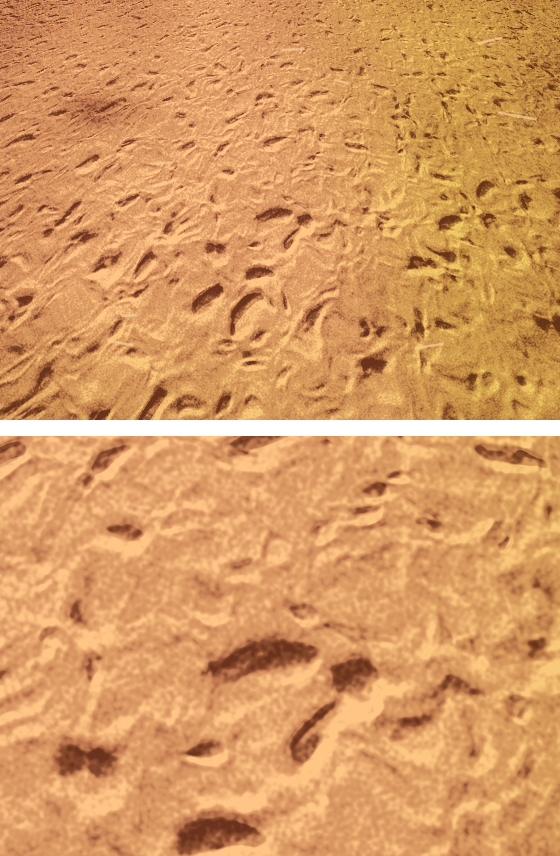
Top, the full canvas; bottom, a detail of the centre.
Write a Shadertoy shader that draws this texture.

```glsl
// Trampled beach sand seen at a slant under a low sun.
// A height field of noise and scattered oval hollows lies on a receding
// ground plane; its slope and cast shadows pick a tone from a sand ramp.

vec2 hash2(vec2 p) {
    vec3 q = fract(p.xyx * vec3(0.1031, 0.1030, 0.0973));
    q += dot(q, q.yzx + 33.33);
    return fract((q.xx + q.yz) * q.zy);
}

float corner(vec2 id, vec2 offset) {
    return dot(hash2(id) * 2.0 - 1.0, offset);
}

float gradientNoise(vec2 p) {
    vec2 i = floor(p), f = fract(p), e = vec2(0.0, 1.0);
    vec2 u = f * f * f * (f * (f * 6.0 - 15.0) + 10.0);
    return 1.4 * mix(
        mix(corner(i, f), corner(i + e.yx, f - e.yx), u.x),
        mix(corner(i + e.xy, f - e.xy), corner(i + e.yy, f - e.yy), u.x), u.y);
}

mat2 turn(float a) {
    return mat2(cos(a), -sin(a), sin(a), cos(a));
}

// Sharp crests along the zero lines of the noise
float crests(vec2 p) {
    return 1.0 - 2.0 * abs(gradientNoise(p));
}

// Oval hollows with raised rims, leaning up-right at left, down-right at right
float hollows(vec2 p) {
    float h = 0.0;
    for (int j = -1; j <= 1; j++)
    for (int i = -1; i <= 1; i++) {
        vec2 id = floor(p) + vec2(i, j);
        vec2 r = hash2(id), s = hash2(id + 37.0);
        float a = 0.85 - 1.3 * smoothstep(-1.0, 4.0, id.x) + 2.7 * (s.x - 0.5);
        vec2 q = turn(a) * (p - id - 0.15 - 0.7 * r);
        float d = length(q / vec2(0.22 + 0.25 * s.y, 0.16 + 0.13 * r.x));
        float depth = smoothstep(0.0, 0.7, fract(13.0 * (r.x + s.y)));
        float rim = 0.25 * exp(-8.0 * (d - 1.15) * (d - 1.15));
        h += depth * (rim - 1.0 + smoothstep(0.3, 1.05, d));
    }
    return h;
}

float sandHeight(vec2 p) {
    p += 0.25 * vec2(gradientNoise(p * 1.4), gradientNoise(p * 1.4 + 51.0));
    p += 0.06 * vec2(gradientNoise(p * 4.3), gradientNoise(p * 4.3 + 23.0));
    float h = 0.23 * hollows(p) + 0.11 * hollows(p * 1.9 + vec2(0.0, 9.0));
    h += 0.20 * gradientNoise(p * 0.9);
    h += 0.11 * crests(turn(0.6) * p * 1.5 + 5.0);
    h += 0.05 * crests(turn(1.9) * p * 3.1);
    h += 0.06 * gradientNoise(turn(0.9) * p * 4.4);
    return h + 0.035 * gradientNoise(turn(2.3) * p * 9.0);
}

vec3 sandRamp(float t) {
    vec3 c = mix(vec3(0.42, 0.20, 0.11), vec3(0.53, 0.29, 0.17), smoothstep(0.0, 0.25, t));
    c = mix(c, vec3(0.75, 0.47, 0.30), smoothstep(0.22, 0.5, t));
    c = mix(c, vec3(0.85, 0.59, 0.37), smoothstep(0.45, 0.72, t));
    return mix(c, vec3(1.0, 0.78, 0.51), smoothstep(0.68, 1.15, t));
}

float segment(vec2 p, vec2 a, vec2 b) {
    vec2 ab = b - a;
    return length(p - a - ab * clamp(dot(p - a, ab) / dot(ab, ab), 0.0, 1.0));
}

void mainImage(out vec4 fragColor, in vec2 fragCoord) {
    vec2 uv = fragCoord / iResolution.y;
    float pixel = 1.0 / iResolution.y;

    // Ground plane: hollows shrink and flatten towards the top
    float nearness = 1.25 - uv.y;
    vec2 ground = 7.2 * vec2((uv.x - 0.667) / nearness, 1.75 / sqrt(nearness));

    // Slope towards the sun and shadow thrown by higher sand
    vec2 sun = normalize(vec2(-0.45, 0.85));
    float h = sandHeight(ground);
    float slope = (sandHeight(ground + 0.04 * sun) - h) / 0.04;
    float rise = sandHeight(ground + 0.2 * sun) - h;
    float relief = mix(1.05, 0.65, smoothstep(0.35, 1.0, uv.y));
    float light = 0.71 - relief * 0.22 * clamp(slope, -1.4, 1.6);
    light -= relief * 0.42 * smoothstep(0.09, 0.19, rise);

    // Broad glow left of the middle, dim corners and a burnt hollow
    light += 0.13 * exp(-5.0 * dot(uv - vec2(0.5, 0.55), uv - vec2(0.5, 0.55)));
    light -= 0.22 * smoothstep(0.4, 0.95, length(uv - vec2(0.65, 0.48)));
    light += 0.15 * gradientNoise(uv * 5.0);
    vec2 burnt = (uv - vec2(0.23, 0.735)) / vec2(0.08, 0.04);
    light -= 0.35 * exp(-dot(burnt, burnt));

    // Coarse and fine grains
    light += 0.13 * gradientNoise(turn(0.5) * uv * 95.0);
    light += 0.24 * gradientNoise(turn(1.1) * uv * 210.0);
    vec3 color = sandRamp(clamp(light, 0.0, 1.15));

    // Golden cast on the right, rosy cast in the middle
    float golden = smoothstep(0.7, 1.2, uv.x + 0.12 * uv.y + 0.08 * gradientNoise(uv * 3.0));
    golden = max(golden, 0.4 * (1.0 - smoothstep(0.0, 0.4, uv.y)));
    color *= mix(vec3(1.0, 0.99, 1.03), vec3(0.95, 1.03, 0.78), golden);

    // Scattered dry straws
    for (int i = 0; i < 9; i++) {
        vec2 r = hash2(vec2(i, 7)), s = hash2(vec2(i, 23));
        vec2 start = vec2(1.25 * r.x, 0.08 + 0.85 * r.y);
        vec2 reach = (0.03 + 0.07 * s.x) * vec2(1.0, 0.9 * (s.y - 0.5));
        float d = segment(uv, start, start + reach);
        float straw = 1.0 - smoothstep(0.0012, 0.0014 + 1.5 * pixel, d);
        color = mix(color, vec3(0.97, 0.80, 0.58), 0.75 * straw);
    }
    fragColor = vec4(color, 1.0);
}
```
